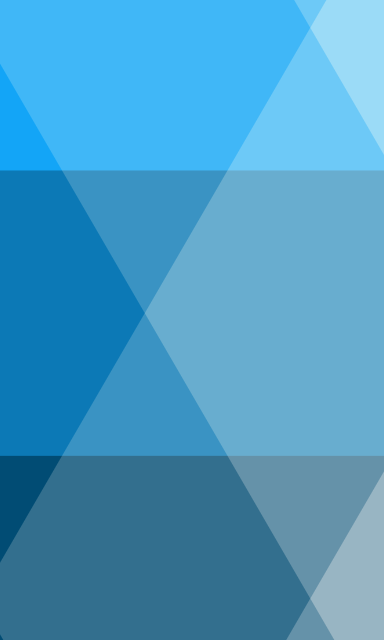
A WebGL 2 fragment shader for this background:

```glsl
#version 300 es
precision highp float;
// Translucent blue triangles over three horizontal bands.
// A skewed lattice counts how many pale sheets cover each point; every sheet
// adds a fixed tint to the base colour of the band beneath it.

uniform vec2 u_resolution;
out vec4 fragColor;

// Lattice, in units of the canvas height
const vec2 CROSSING = vec2(0.2262, 0.5107);  // where two diagonals meet
const float SIDE = 0.5172;                   // spacing of diagonals along x
const float BAND_HEIGHT = 0.4459;

// Band colours, and the tint added by each sheet
const vec3 LOW_BASE  = vec3(0.004, 0.300, 0.455);
const vec3 LOW_TINT  = vec3(0.197, 0.136, 0.103);
const vec3 MID_BASE  = vec3(0.047, 0.475, 0.714);
const vec3 MID_TINT  = vec3(0.181, 0.102, 0.049);
const vec3 HIGH_BASE = vec3(0.075, 0.648, 0.968);
const vec3 HIGH_TINT = vec3(0.177, 0.070, 0.000);

// floor() whose steps are smoothed over the given width
float softFloor(float value, float width) {
    float nearest = floor(value + 0.5);
    return nearest - 1.0 + clamp((value - nearest) / width + 0.5, 0.0, 1.0);
}

void main() {
    float pixel = 1.0 / u_resolution.y;
    vec2 offset = gl_FragCoord.xy * pixel - CROSSING;

    // Count the sheets entered across each family of diagonals
    float across = offset.x / SIDE;
    float rise = 0.5 * offset.y / BAND_HEIGHT;
    float edge = pixel * length(vec2(1.0 / SIDE, 0.5 / BAND_HEIGHT));
    float falling = softFloor(across + rise, edge) + 1.0;
    float rising = softFloor(across - rise, edge) + 1.0;
    float sheets = falling + rising;

    // Colour of each band under its sheets
    vec3 low = LOW_BASE + sheets * LOW_TINT;
    vec3 mid = MID_BASE + sheets * MID_TINT;
    vec3 high = HIGH_BASE + sheets * HIGH_TINT;

    // Stack the bands from the bottom upwards
    float band = softFloor(offset.y / BAND_HEIGHT + 1.5, pixel / BAND_HEIGHT);
    vec3 color = mix(low, mid, clamp(band, 0.0, 1.0));
    color = mix(color, high, clamp(band - 1.0, 0.0, 1.0));

    fragColor = vec4(clamp(color, 0.0, 1.0), 1.0);
}
```
